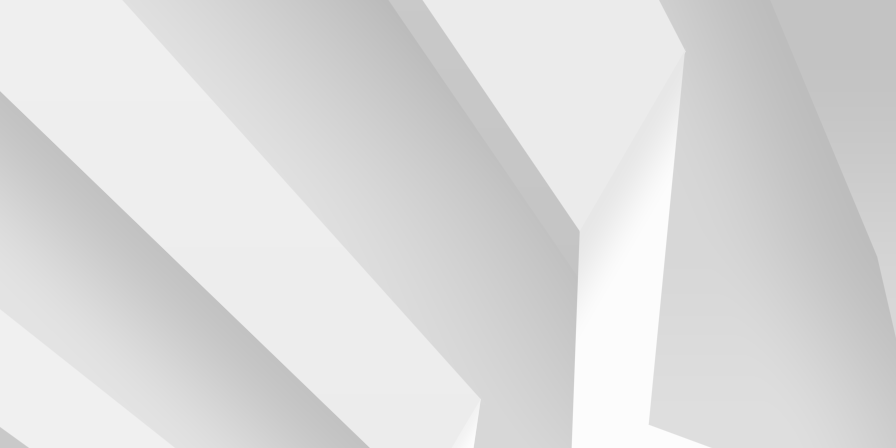
This background is drawn by a Shadertoy shader. Its source:

```glsl
#define BEAM_SHADE 0.932
#define RECESS_LIGHT 0.878
#define RECESS_DARK 0.735
#define STRIP_SHADE 0.775
#define WALL_SHADE 0.765
#define FRONT_SHADE 0.988
#define CREASE_SHADE 0.905
#define EDGE_SOFTNESS 0.75

// Signed distance to the line a-b, positive on its right when heading to b
float side(vec2 p, vec2 a, vec2 b) {
    vec2 d = normalize(b - a);
    return dot(p - a, vec2(d.y, -d.x));
}

// Paints a shade wherever the signed distance is positive
void paint(inout float shade, float newShade, float dist) {
    float soft = EDGE_SOFTNESS / iResolution.y;
    shade = mix(shade, newShade, smoothstep(-soft, soft, dist));
}

void mainImage(out vec4 fragColor, in vec2 fragCoord) {
    // Canvas units: height 1, width 2
    vec2 p = fragCoord / iResolution.xy * vec2(2.0, 1.0);

    // Shared corners
    vec2 beamTip = vec2(1.073, 0.109);
    vec2 blockLow = vec2(1.294, 0.484);
    vec2 blockHigh = vec2(1.529, 0.888);
    vec2 blockFoot = vec2(1.448, 0.052);
    vec2 wallBend = vec2(1.958, 0.427);

    // Central recess darkens away from the long beam
    float beamTop = side(p, vec2(0.273, 1.0), beamTip);
    float depth = clamp(-beamTop / 0.43, 0.0, 1.0);
    float shade = mix(RECESS_LIGHT, RECESS_DARK, pow(depth, 1.2));
    shade -= 0.035 * smoothstep(0.65, 0.0, p.y);

    // Left recess, darkest under the long beam
    float beamUnder = side(p, vec2(0.0, 0.797), vec2(0.826, 0.0));
    float leftShade = mix(0.755, 0.89, smoothstep(-0.04, 0.33, beamUnder));
    paint(shade, leftShade, beamUnder);

    // Long beam and its bright end
    float beam = min(beamTop, -beamUnder);
    beam = min(beam, side(p, beamTip, vec2(1.057, 0.0)));
    paint(shade, BEAM_SHADE + 0.012 * (p.y - 0.5), beam);
    float beamEnd = -side(p, beamTip, vec2(1.008, 0.0));
    paint(shade, mix(0.95, FRONT_SHADE, smoothstep(0.0, 0.04, beamEnd)), min(beam, beamEnd));

    // Lower beam in the left corner, with the recess beneath it
    paint(shade, BEAM_SHADE + 0.008, side(p, vec2(0.0, 0.310), vec2(0.391, 0.0)));
    paint(shade, 0.79, side(p, vec2(0.0, 0.047), vec2(0.065, 0.0)));

    // Right recess darkens toward the far wall
    float wallGap = side(p, vec2(1.719, 1.0), wallBend);
    float rightShade = mix(0.735, 0.842, smoothstep(-0.05, 0.36, wallGap));
    rightShade += 0.03 * smoothstep(0.5, 0.0, p.y);
    paint(shade, rightShade, p.x - 1.37);

    // Far wall, brighter toward its foot
    float wall = -min(wallGap, side(p, wallBend, vec2(2.0, 0.245)));
    paint(shade, WALL_SHADE + 0.08 * smoothstep(0.9, 0.25, p.y), wall);

    // Block: narrow shaded side, then its broad underside
    float stripEdge = -side(p, vec2(0.867, 1.0), vec2(1.289, 0.383));
    paint(shade, STRIP_SHADE + 0.03 * (p.y - 0.6), min(stripEdge, 1.35 - p.x));
    float crease = side(p, blockLow, blockHigh);
    float underside = -side(p, vec2(0.943, 1.0), blockLow);
    underside = min(underside, side(p, vec2(1.471, 1.0), blockHigh));
    paint(shade, BEAM_SHADE - 0.01, min(underside, 0.003 - crease));

    // Block front, glowing away from the crease
    float frontRight = max(side(p, blockHigh, blockFoot), side(p, blockFoot, vec2(1.589, 0.0)));
    float front = min(min(crease, side(p, vec2(1.276, 0.0), blockLow)), frontRight);
    paint(shade, mix(CREASE_SHADE, FRONT_SHADE, smoothstep(0.0, 0.13, crease)), front);

    fragColor = vec4(vec3(shade), 1.0);
}
```
